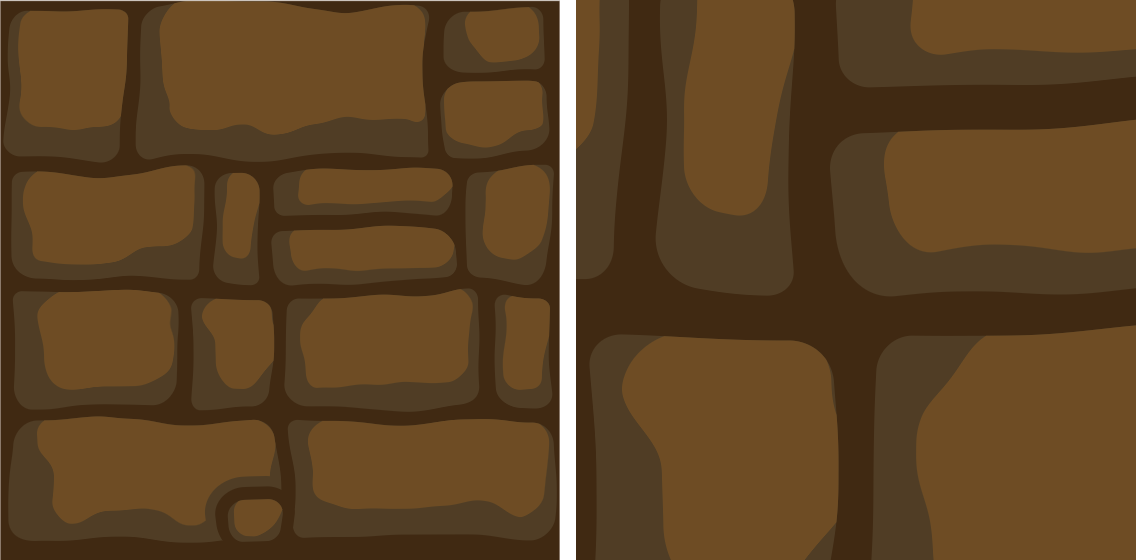
Left: the whole. Right: its middle third, enlarged.
A WebGL 1 fragment shader for this texture:

```glsl
precision highp float;
uniform vec2 u_resolution;

const vec3 MORTAR = vec3(0.25, 0.16, 0.07);
const vec3 SHADE = vec3(0.312, 0.24, 0.147);
const vec3 FACE = vec3(0.43, 0.30, 0.14);
const vec3 RIM_TOP = vec3(0.80, 0.77, 0.74);
const vec3 RIM_SIDE = vec3(0.55, 0.48, 0.42);
const float HALF_JOINT = 0.0125;

float hash(vec2 p) {
  p = fract(p * vec2(0.1031, 0.1137));
  p += dot(p, p.yx + 33.33);
  return fract((p.x + p.y) * p.x * 7.31);
}

// Smooth value noise, from -0.5 to 0.5
float noise(vec2 p) {
  vec2 i = floor(p), f = fract(p);
  f = f * f * f * (f * (f * 6.0 - 15.0) + 10.0);
  float low = mix(hash(i), hash(i + vec2(1.0, 0.0)), f.x);
  float high = mix(hash(i + vec2(0.0, 1.0)), hash(i + 1.0), f.x);
  return mix(low, high, f.y) - 0.5;
}

vec2 wobble(vec2 p, float frequency, float seed) {
  vec2 q = p * frequency + seed;
  return vec2(noise(q), noise(q + 57.3));
}

// Box with a different rounding at each corner
float roundedBox(vec2 p, vec2 lo, vec2 hi, vec2 radii, float seed) {
  vec2 q = p - 0.5 * (lo + hi);
  vec2 halfSize = 0.5 * (hi - lo);
  float pick = hash(step(0.0, q) * 7.0 + seed);
  float r = min(mix(radii.x, radii.y, pick), 0.8 * min(halfSize.x, halfSize.y));
  vec2 d = abs(q) - halfSize + r;
  return length(max(d, 0.0)) + min(max(d.x, d.y), 0.0) - r;
}

// Distances to a stone's outline (x) and to its lit face (y)
vec2 stone(vec2 p, vec2 lo, vec2 hi, float seed) {
  lo += HALF_JOINT;
  hi -= HALF_JOINT;
  vec2 size = hi - lo;
  p += 0.011 * wobble(p, 11.0, seed + 31.0);
  float body = roundedBox(p, lo, hi, vec2(0.015, 0.045), seed);

  // The face leans to the upper right; its right side tapers downward
  float drop = clamp((hi.y - p.y) / size.y, 0.0, 1.0);
  float leftInset = min(mix(0.012, 0.055, hash(vec2(seed, 3.0))), 0.22 * size.x);
  vec2 faceLo = lo + vec2(leftInset, 0.215 * size.y);
  vec2 faceHi = hi + vec2(0.003 - 0.034 * drop * drop, 0.004);

  // Waves fade out toward the top, where face and outline meet
  float waviness = min(0.036, 0.2 * min(size.x, size.y));
  vec2 waves = wobble(p, 14.0, seed) * vec2(1.0, smoothstep(0.1, 0.6, drop));
  float face = roundedBox(p + waviness * waves, faceLo, faceHi,
                          vec2(0.02, 0.06), seed + 5.0);
  return vec2(body, max(face, body));
}

// Interval of x between sorted cuts: start, end, index
vec3 findSpan(float x, float start, vec3 cuts, float end) {
  vec3 passed = step(cuts, vec3(x));
  vec3 below = mix(vec3(start), cuts, passed);
  vec3 above = mix(cuts, vec3(end), passed);
  float lo = max(below.x, max(below.y, below.z));
  float hi = min(min(above.x, end), min(above.y, above.z));
  return vec3(lo, hi, dot(passed, vec3(1.0)));
}

// Upright joints of a course; values above 1 are unused
vec3 courseJoints(float course) {
  if (course < 0.5) return vec3(0.51, 2.0, 2.0);
  if (course < 1.5) return vec3(0.33, 0.505, 0.87);
  if (course < 2.5) return vec3(0.37, 0.475, 0.825);
  return vec3(0.232, 0.777, 2.0);
}

vec2 masonry(vec2 p) {
  vec3 rows = findSpan(p.y, 0.024, vec3(0.262, 0.487, 0.705), 0.998);
  float start = rows.z > 2.5 ? -0.003 : 0.012;
  vec3 columns = findSpan(p.x, start, courseJoints(rows.z), 0.995);
  float seed = 11.0 * rows.z + 3.7 * columns.z + 2.0;

  // The third stone of the upper courses is split into two flat ones
  if (rows.z > 1.5 && abs(columns.z - 2.0) < 0.5) {
    float middle = mix(rows.x, rows.y, 0.52);
    seed += 23.0 * step(middle, p.y);
    rows.xy = p.y < middle ? vec2(rows.x, middle) : vec2(middle, rows.y);
  }
  vec2 block = stone(p, vec2(columns.x, rows.x), vec2(columns.y, rows.y), seed);

  // A pebble notched into the lowest course
  vec2 pebble = stone(p, vec2(0.388, 0.022), vec2(0.512, 0.122), 71.0);
  block = max(block, vec2(0.022, 0.04) - pebble.x);
  return min(block, pebble);
}

float coverage(float d) {
  return clamp(0.5 - d * min(u_resolution.x, u_resolution.y), 0.0, 1.0);
}

void main() {
  vec2 p = gl_FragCoord.xy / u_resolution;
  vec2 distances = masonry(p + 0.02 * wobble(p, 8.0, 4.0));
  vec3 color = mix(MORTAR, SHADE, coverage(distances.x));
  color = mix(color, FACE, coverage(distances.y));

  // Thin pale rim along the sides and the top
  color = mix(color, RIM_SIDE, coverage(min(p.x, 1.0 - p.x) - 0.0018));
  color = mix(color, RIM_TOP, coverage(1.0 - p.y - 0.002));
  gl_FragColor = vec4(color, 1.0);
}
```
